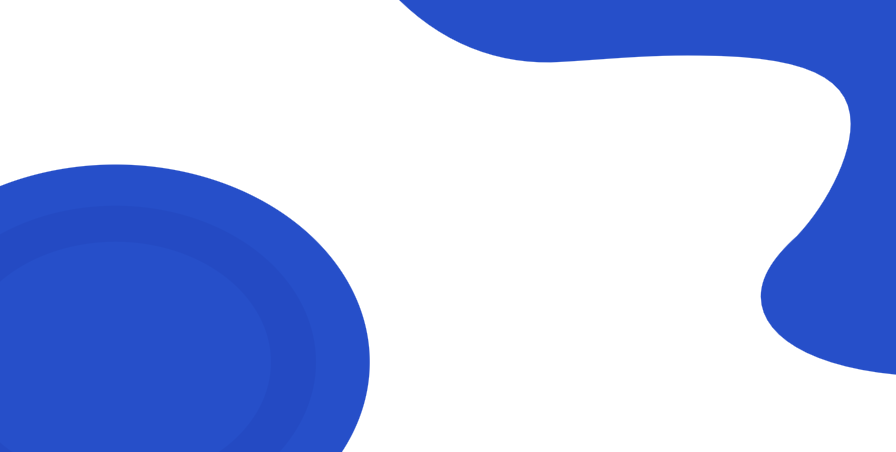
Reproduce this background procedurally as a Shadertoy shader.

```glsl
#define PAPER vec3(1.0)
#define BLUE vec3(0.149, 0.310, 0.790)
#define RING_BLUE vec3(0.140, 0.292, 0.765)
#define ASPECT 1.9845
#define DISC_CENTER vec2(0.256, 0.199)
#define DISC_RADII vec2(0.563, 0.437)
#define RING_OUTER vec2(0.444, 0.346)
#define RING_INNER vec2(0.344, 0.266)
#define CURVES 6
#define STEPS 14

// Control points of the wave: cubic curves that share their end points
const vec2 WAVE[19] = vec2[19](
    vec2(0.884, 1.000), vec2(0.982, 0.904), vec2(1.098, 0.860),
    vec2(1.220, 0.862), vec2(1.318, 0.866), vec2(1.421, 0.879),
    vec2(1.550, 0.877), vec2(1.783, 0.876), vec2(1.884, 0.829),
    vec2(1.884, 0.726), vec2(1.884, 0.646), vec2(1.824, 0.540),
    vec2(1.765, 0.478), vec2(1.716, 0.434), vec2(1.685, 0.390),
    vec2(1.685, 0.344), vec2(1.685, 0.258), vec2(1.793, 0.189),
    vec2(1.986, 0.171));

vec2 cubicPoint(int first, float t) {
    float s = 1.0 - t;
    return s * s * s * WAVE[first] + 3.0 * s * s * t * WAVE[first + 1]
         + 3.0 * s * t * t * WAVE[first + 2] + t * t * t * WAVE[first + 3];
}

float segmentDistance(vec2 p, vec2 a, vec2 b) {
    vec2 ab = b - a;
    return length(p - a - ab * clamp(dot(p - a, ab) / dot(ab, ab), 0.0, 1.0));
}

// Signed distance to the wave; crossings to the left decide the side
float waveDistance(vec2 p) {
    float nearest = 10.0;
    float side = 1.0;
    vec2 a = WAVE[0];
    for (int c = 0; c < CURVES; c++) {
        for (int i = 1; i <= STEPS; i++) {
            vec2 b = cubicPoint(3 * c, float(i) / float(STEPS));
            nearest = min(nearest, segmentDistance(p, a, b));
            if ((a.y > p.y) != (b.y > p.y)) {
                float crossX = a.x + (b.x - a.x) * (p.y - a.y) / (b.y - a.y);
                if (crossX < p.x) side = -side;
            }
            a = b;
        }
    }
    return side * nearest;
}

// First-order signed distance to an ellipse
float ellipseDistance(vec2 p, vec2 radii) {
    float k = length(p / radii);
    return k * (k - 1.0) / max(length(p / (radii * radii)), 1e-4);
}

float coverage(float dist, float pixel) {
    return clamp(0.5 - dist / pixel, 0.0, 1.0);
}

void mainImage(out vec4 fragColor, in vec2 fragCoord) {
    vec2 p = fragCoord / iResolution.xy * vec2(ASPECT, 1.0);
    float pixel = 1.2 / iResolution.y;

    // Wave in the upper right corner
    vec3 color = mix(PAPER, BLUE, coverage(waveDistance(p), pixel));

    // Disc in the lower left corner with a faint darker ring
    vec2 q = p - DISC_CENTER;
    float ring = coverage(ellipseDistance(q, RING_OUTER), pixel)
               - coverage(ellipseDistance(q, RING_INNER), pixel);
    vec3 discColor = mix(BLUE, RING_BLUE, ring);
    color = mix(color, discColor, coverage(ellipseDistance(q, DISC_RADII), pixel));

    fragColor = vec4(color, 1.0);
}
```
